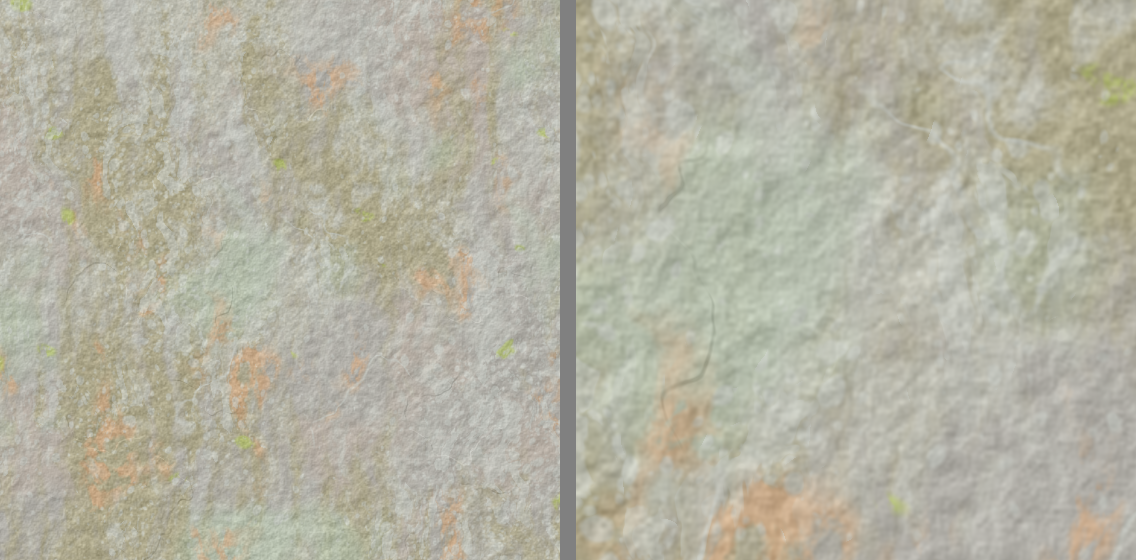
Left: the whole. Right: its middle third, enlarged.
This texture is drawn by a WebGL 2 fragment shader. Its source:

```glsl
#version 300 es
precision highp float;
// Weathered plaster wall: grey, olive and pale layers mixed by stretched
// layered noise into blotches and vertical runs, then cellular lichen flecks,
// stains, thin veins and a slanted light over a rough, chipped surface.

uniform vec2 u_resolution;
out vec4 fragColor;

const vec3 GREY  = vec3(0.685, 0.676, 0.650);
const vec3 WARM  = vec3(0.725, 0.680, 0.635);
const vec3 OLIVE = vec3(0.670, 0.648, 0.535);
const vec3 PALE  = vec3(0.755, 0.760, 0.730);
const vec3 FLECK = vec3(0.765, 0.780, 0.755);
const vec3 MINT  = vec3(0.700, 0.755, 0.670);
const vec3 RUST  = vec3(0.800, 0.645, 0.500);
const vec3 LIME  = vec3(0.690, 0.760, 0.370);

const vec2 BLOTCH_SCALE = vec2(4.5, 3.2);
const vec2 STREAK_SCALE = vec2(42.0, 3.5);
const vec2 GRAIN_SCALE  = vec2(60.0, 42.0);
const vec2 LIGHT_STEP   = vec2(-0.0016, 0.0020);
const float RELIEF      = 0.60;
const float LEDGE       = 0.14;
const float GRAIN       = 0.10;

vec2 hash2(vec2 p) {
  vec3 q = fract(p.xyx * vec3(0.1031, 0.1030, 0.0973));
  q += dot(q, q.yzx + 33.33);
  return fract((q.xx + q.yz) * q.zy);
}

float noise(vec2 p) {
  vec2 i = floor(p), f = fract(p);
  f = f * f * (3.0 - 2.0 * f);
  float low  = mix(hash2(i).x, hash2(i + vec2(1, 0)).x, f.x);
  float high = mix(hash2(i + vec2(0, 1)).x, hash2(i + vec2(1, 1)).x, f.x);
  return mix(low, high, f.y);
}

// Four octaves, centred on 0.5
float fbm(vec2 p) {
  float sum = 0.0, weight = 0.533;
  for (int i = 0; i < 4; i++) {
    sum += weight * noise(p);
    p = p * 2.03 + 19.7;
    weight *= 0.5;
  }
  return sum;
}

// Scattered soft-edged spots; share is the fraction of cells holding one
float spots(vec2 p, float share, float soft) {
  vec2 cell = floor(p);
  float cover = 0.0;
  for (int y = -1; y <= 1; y++)
    for (int x = -1; x <= 1; x++) {
      vec2 id = cell + vec2(x, y);
      vec2 dice = hash2(id + 71.0);
      float radius = mix(0.14, 0.48, dice.y * dice.y);
      float d = length(p - id - hash2(id)) - radius;
      cover = max(cover, step(dice.x, share) * smoothstep(soft, -soft, d));
    }
  return cover;
}

// Slanted coordinates for chips and veins running down to the right
vec2 slant(vec2 p) {
  return mat2(0.80, 0.60, -0.60, 0.80) * p * vec2(1.0, 1.3);
}

float height(vec2 p) {
  float chip = smoothstep(0.50, 0.52, fbm(slant(p) * 8.0 + 5.0));
  float gate = smoothstep(0.50, 0.62, fbm(p * 6.0 + 41.0));
  return fbm(p * 44.0) + LEDGE * chip * gate;
}

void main() {
  vec2 p = gl_FragCoord.xy / u_resolution.y;
  vec2 warp = vec2(fbm(p * 11.0 + 3.0), fbm(p * 11.0 + 57.0)) - 0.5;
  vec2 q = p + 0.06 * warp;
  float streak = fbm(p * STREAK_SCALE + 2.0 * warp);
  float grain = fbm(p * GRAIN_SCALE + 2.0 * warp);

  // Broad layers
  float blotch = fbm(q * BLOTCH_SCALE + 13.0);
  float olive = smoothstep(0.41, 0.61, 0.55 * blotch + 0.28 * streak + 0.17 * grain);
  float worn = 0.42 * fbm(q * vec2(6.0, 4.0) + 83.0) + 0.23 * (1.0 - streak) + 0.35 * grain;
  float pale = smoothstep(0.44, 0.62, worn);
  vec3 col = mix(GREY, WARM, 0.7 * smoothstep(0.48, 0.68, fbm(q * 5.0 + 29.0)));
  col = mix(col, OLIVE, olive);
  col = mix(col, PALE, 0.75 * pale);

  // Stains
  float mint = smoothstep(0.56, 0.74, fbm(q * vec2(5.0, 4.0) + 101.0));
  float rust = smoothstep(0.63, 0.78, fbm(q * vec2(11.0, 6.0) + 67.0));
  col = mix(col, MINT, 0.65 * mint);
  col = mix(col, RUST, 0.75 * rust * smoothstep(0.35, 0.60, grain));
  float lime = spots(q * vec2(16.0, 24.0) + 7.0, 0.025, 0.10);
  col = mix(col, LIME, 0.60 * lime * smoothstep(0.38, 0.55, grain));

  // Lichen flecks, crowded in patches and drawn out along the runs
  float crowd = smoothstep(0.42, 0.64, fbm(q * vec2(7.0, 4.0) + 31.0));
  vec2 ragged = p + 0.035 * warp + 0.006 * (grain - 0.5);
  float flecks = spots(ragged * vec2(62.0, 48.0), 0.08 + 0.50 * crowd, 0.10);
  flecks = max(flecks, 0.8 * spots(ragged * vec2(125.0, 105.0), 0.06 + 0.40 * crowd, 0.20));
  float flakes = smoothstep(0.56, 0.63, fbm(p * vec2(58.0, 24.0) + 3.0 * warp + 9.0));
  flecks = max(flecks, flakes * crowd);
  col = mix(col, FLECK, 0.62 * flecks);

  // Thin pale veins
  float vein = 1.0 - smoothstep(0.0, 0.016, abs(fbm(slant(q) * 5.0 + 47.0) - 0.5));
  vein *= smoothstep(0.54, 0.66, fbm(p * 7.0 + 91.0));
  col = mix(col, FLECK, 0.6 * vein);

  // Relief and fine grain
  float shade = height(p) - height(p + LIGHT_STEP);
  col += RELIEF * clamp(shade, -0.16, 0.12);
  col += GRAIN * (noise(p * 260.0) - 0.5) * (0.3 + 0.5 * olive);
  fragColor = vec4(clamp(col, 0.0, 1.0), 1.0);
}
```
